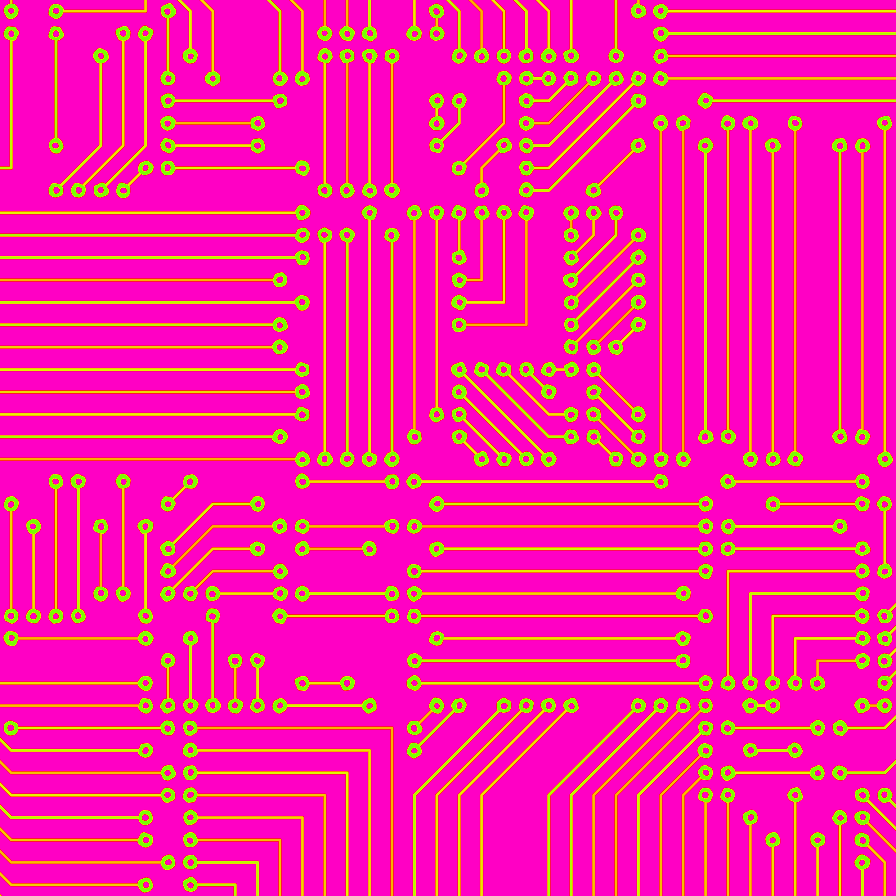
Write a Shadertoy shader that draws this pattern.

```glsl
const float LANES = 40.0;       // trace lanes across the canvas
const float PAD_RADIUS = 0.235; // lengths below are in lanes

float hash(vec2 p) {
    p = fract(p * vec2(0.1031, 0.1137) + 0.317);
    p += dot(p, p.yx + 33.33);
    return fract((p.x + p.y) * p.x * 7.31);
}

vec2 gradientAt(vec2 cell) {
    float angle = 6.28318 * hash(cell);
    return vec2(cos(angle), sin(angle));
}

float gradientNoise(vec2 p) {
    vec2 i = floor(p), f = fract(p);
    vec2 u = f * f * (3.0 - 2.0 * f);
    vec2 e = vec2(1.0, 0.0);
    float a = dot(gradientAt(i), f);
    float b = dot(gradientAt(i + e), f - e);
    float c = dot(gradientAt(i + e.yx), f - e.yx);
    float d = dot(gradientAt(i + 1.0), f - 1.0);
    return mix(mix(a, b, u.x), mix(c, d, u.x), u.y);
}

float segmentDistance(vec2 p, vec2 a, vec2 b) {
    vec2 ab = b - a;
    float t = clamp(dot(p - a, ab) / max(dot(ab, ab), 1e-4), 0.0, 1.0);
    return length(p - a - ab * t);
}

// Heat colours from the board up to the top of the pads
vec3 heatRamp(float level) {
    vec3 stops[6] = vec3[6](
        vec3(1.0, 0.0, 0.77), vec3(1.0, 0.0, 0.49), vec3(1.0, 0.12, 0.07),
        vec3(1.0, 0.62, 0.0), vec3(0.9, 0.97, 0.0), vec3(0.47, 1.0, 0.0));
    vec3 color = stops[0];
    for (int k = 1; k < 6; k++)
        color = mix(color, stops[k], clamp(level * 5.0 - float(k - 1), 0.0, 1.0));
    return color;
}

// Level of one trace A-B-C-D with a ring pad at either end
float traceLevel(vec2 p, vec2 a, vec2 b, vec2 c, vec2 d, float peak, float rough, float soft) {
    float line = min(segmentDistance(p, a, b),
                 min(segmentDistance(p, b, c), segmentDistance(p, c, d)));
    float pad = min(length(p - a), length(p - d)) + rough;
    float wire = peak * (1.0 - smoothstep(0.03, 0.03 + soft, line));
    wire *= step(PAD_RADIUS, pad);
    float ring = 1.0 - smoothstep(0.06, 0.06 + soft, abs(pad - PAD_RADIUS));
    return max(wire, ring);
}

// Split the board at random until a block of parallel traces remains
void findBlock(vec2 p, out vec2 low, out vec2 size) {
    low = vec2(-3.0);
    size = vec2(47.0);
    for (int k = 0; k < 10; k++) {
        vec2 seed = low * 1.7 + size * 3.1 + float(k);
        float longest = max(size.x, size.y);
        if (longest < 9.0 || (longest < 18.0 && hash(seed) < 0.35)) break;
        vec2 axis = size.x > size.y ? vec2(1.0, 0.0) : vec2(0.0, 1.0);
        float cut = floor(longest * mix(0.34, 0.66, hash(seed + 5.3)) + 0.5);
        if (dot(p - low, axis) < cut) {
            size -= axis * (longest - cut);
        } else {
            low += axis * cut;
            size -= axis * cut;
        }
    }
}

// Fill a block with nested corners, or with lanes that share a 45 degree jog
float blockLevel(vec2 p, vec2 size, vec2 seed, float rough, float soft) {
    bool nested = hash(seed + 1.1) < 0.2;
    float jog = hash(seed + 2.7) < 0.3 ? 0.0
              : floor(hash(seed + 3.9) * min(size.x, 6.0));
    if (nested) jog = 0.0;
    float bend = 0.5 + floor(hash(seed + 4.3) * (size.x - jog));
    float count = nested ? min(size.x, size.y) : size.y;
    float level = 0.0;
    for (float i = -jog; i < count; i++) {
        vec2 laneSeed = seed + vec2(i * 2.3, i * 5.7 + 9.0);
        vec2 inset = vec2(hash(laneSeed + 1.3), hash(laneSeed + 6.1));
        inset = floor(2.6 * inset * inset);
        float y0 = max(i, 0.0), y1 = min(i + jog, size.y - 1.0);
        vec2 b = vec2(bend + y0 - i, y0 + 0.5);
        vec2 c = vec2(bend + y1 - i, y1 + 0.5);
        vec2 a = i < 0.0 ? b : vec2(min(0.5 + inset.x, b.x), b.y);
        vec2 d = i + jog > size.y - 1.0 ? c
               : vec2(max(size.x - 0.5 - inset.y, c.x), c.y);
        if (nested) {
            b = c = vec2(size.x - 0.5 - i, i + 0.5);
            a = vec2(0.5, b.y);
            d = vec2(b.x, size.y - 0.5);
        }
        if (distance(a, d) < 0.9 || hash(laneSeed) < 0.12) continue;
        float peak = mix(0.64, 0.92, hash(laneSeed + 8.7));
        level = max(level, traceLevel(p, a, b, c, d, peak, rough, soft));
    }
    return level;
}

void mainImage(out vec4 fragColor, in vec2 fragCoord) {
    vec2 p = fragCoord / iResolution.y * LANES;
    float soft = max(0.075, LANES / iResolution.y);
    vec2 low, size;
    findBlock(p, low, size);

    // Turn and mirror each block, lanes mostly along its longer side
    vec2 seed = low * 1.3 + size * 2.9;
    vec2 local = p - low;
    if (size.y > size.x * mix(0.7, 1.3, hash(seed))) {
        local = local.yx;
        size = size.yx;
    }
    if (hash(seed + 7.1) < 0.5) local.x = size.x - local.x;
    if (hash(seed + 8.2) < 0.5) local.y = size.y - local.y;

    float rough = 0.07 * gradientNoise(p * 4.0);
    fragColor = vec4(heatRamp(blockLevel(local, size, seed, rough, soft)), 1.0);
}
```
